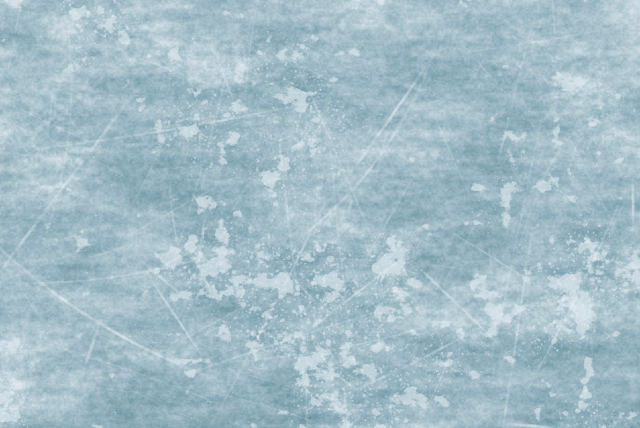
Give the GLSL for this texture, as a WebGL 1 fragment shader.

```glsl
precision highp float;
// Scratched blue-grey ice: cloudy sheet, frost patches, white flecks and skate marks.
uniform vec2 u_resolution;

const vec3 DEEP_ICE = vec3(0.47, 0.62, 0.67);
const vec3 PALE_ICE = vec3(0.80, 0.86, 0.89);
const float BASE_TONE = 0.45;     // 0 is deep ice, 1 is pale ice
const float WHITE_TONE = 1.28;    // tone of scraped snow
const float CLOUD_DEPTH = 0.10;
const float MOTTLE_DEPTH = 0.75;
const float STREAK_DEPTH = 0.60;
const float GRIT_DEPTH = 0.55;
const float FROST_AMOUNT = 0.30;
const float CRUST_AMOUNT = 0.60;
const float FLECK_AMOUNT = 0.55;
const float SCRATCH_AMOUNT = 0.80;
const int SCRATCHES = 120;
const float TAU = 6.2831853;

vec2 hash2(vec2 p) {
  vec3 q = fract(vec3(p.xyx) * vec3(0.1031, 0.1030, 0.0973));
  q += dot(q, q.yzx + 33.33);
  return fract((q.xx + q.yz) * q.zy);
}

float noise(vec2 p) {
  vec2 i = floor(p), f = fract(p);
  f = f * f * (3.0 - 2.0 * f);
  float low = mix(hash2(i).x, hash2(i + vec2(1.0, 0.0)).x, f.x);
  float high = mix(hash2(i + vec2(0.0, 1.0)).x, hash2(i + 1.0).x, f.x);
  return mix(low, high, f.y);
}

// Layered noise, centred on 0.5
float fbm(vec2 p) {
  float sum = 0.0, amp = 0.5;
  for (int k = 0; k < 5; k++) {
    sum += amp * noise(p);
    p = mat2(1.6, 1.2, -1.2, 1.6) * p + 17.3;
    amp *= 0.53;
  }
  return sum / 1.02;
}

// Broad light and shade from warped, layered sines
float clouds(vec2 p) {
  float sum = 0.0, amp = 1.0;
  vec2 q = p * vec2(2.6, 4.2);
  for (int k = 0; k < 4; k++) {
    q += 0.6 * sin(q.yx * 1.3 + float(k) * 2.1);
    sum += amp * sin(q.x + 0.7) * cos(q.y - 0.4);
    q = mat2(1.5, 0.8, -0.8, 1.5) * q + 3.7;
    amp *= 0.6;
  }
  return sum;
}

// Cellular dots; density widens them and lets more appear
float flecks(vec2 p, float scale, float density, float px) {
  vec2 q = p * scale, cell = floor(q);
  float gap = -9.0;
  for (int y = -1; y <= 1; y++) {
    for (int x = -1; x <= 1; x++) {
      vec2 c = cell + vec2(float(x), float(y));
      float radius = 0.7 * (hash2(c + 71.0).x + density - 1.0);
      gap = max(gap, radius - length(q - c - hash2(c)));
    }
  }
  float soft = 0.8 * px * scale;
  return smoothstep(-soft, soft, gap);
}

// Straight and bowed skate marks, broken up along their length
float scratches(vec2 p, float aspect, float px) {
  float clear = 1.0;
  for (int k = 0; k < SCRATCHES; k++) {
    float id = float(k);
    vec2 place = hash2(vec2(id, 3.0)), shape = hash2(vec2(id, 19.0));
    vec2 look = hash2(vec2(id, 41.0));
    float angle = TAU * shape.x;
    vec2 dir = vec2(cos(angle), sin(angle));
    vec2 q = p - place * vec2(aspect, 1.0);
    q = vec2(dot(q, dir), dot(q, vec2(-dir.y, dir.x)));
    float bow = 1.1 * pow(shape.y - 0.5, 3.0) * 4.0;
    float dist = abs(q.y - bow * q.x * q.x) / sqrt(1.0 + 4.0 * bow * bow * q.x * q.x);
    float reach = mix(0.07, 0.55, look.x * look.x);
    float bold = pow(look.y, 3.0);
    float width = mix(0.0007, 0.0036, bold);
    if (dist < width + 2.0 * px && abs(q.x) < reach) {
      float line = (1.0 - smoothstep(0.3 * width, width + px, dist)) * width / (width + 0.4 * px);
      float fade = 1.0 - smoothstep(0.35 * reach, reach, abs(q.x));
      float wear = 0.3 + 0.9 * noise(vec2(q.x * 22.0, id * 7.0));
      clear *= 1.0 - min(line * fade * wear * mix(0.35, 0.95, bold), 1.0);
    }
  }
  return 1.0 - clear;
}

void main() {
  float px = 1.0 / u_resolution.y;
  float aspect = u_resolution.x * px;
  vec2 p = gl_FragCoord.xy * px;
  float cluster = fbm(p * vec2(4.5, 5.5) + 40.0);
  float grit = fbm(p * vec2(65.0, 80.0) + 9.0);

  // Sheet of ice: paler towards the top and sides, with level streaks
  float side = abs(p.x / aspect - 0.45);
  float tone = BASE_TONE + 0.16 * (p.y - 0.5) + 0.22 * (side - 0.25);
  tone += CLOUD_DEPTH * clouds(p);
  tone += MOTTLE_DEPTH * (fbm(p * vec2(6.0, 11.0)) - 0.5);
  tone += STREAK_DEPTH * (fbm(p * vec2(8.0, 48.0) + 5.0) - 0.5);
  tone += GRIT_DEPTH * (grit - 0.5) + 0.22 * (noise(p * 210.0) - 0.5);

  // Soft frost, ragged crust and flecks
  float frost = smoothstep(0.50, 0.74, fbm(p * vec2(3.2, 7.0) + 23.0));
  tone += FROST_AMOUNT * frost * (0.5 + grit);
  float crust = smoothstep(0.66, 0.77, fbm(p * vec2(27.0, 32.0)) + 0.6 * (cluster - 0.5));
  float density = 0.08 + 0.32 * smoothstep(0.45, 0.72, cluster);
  vec2 ragged = p + 0.008 * (vec2(noise(p * 90.0), noise(p * 90.0 + 50.0)) - 0.5);
  float dots = max(flecks(ragged, 26.0, 0.7 * density, px), flecks(ragged, 62.0, density, px));
  dots = max(dots, 0.8 * flecks(p, 125.0, 1.3 * density, px));
  tone = mix(tone, WHITE_TONE, CRUST_AMOUNT * crust);
  tone = mix(tone, WHITE_TONE, FLECK_AMOUNT * dots);

  // Skate marks, dusted by the grit
  float marks = scratches(p, aspect, px) * (0.5 + grit);
  tone = mix(tone, WHITE_TONE, min(SCRATCH_AMOUNT * marks, 1.0));

  gl_FragColor = vec4(mix(DEEP_ICE, PALE_ICE, clamp(tone, -0.3, 1.4)), 1.0);
}
```
